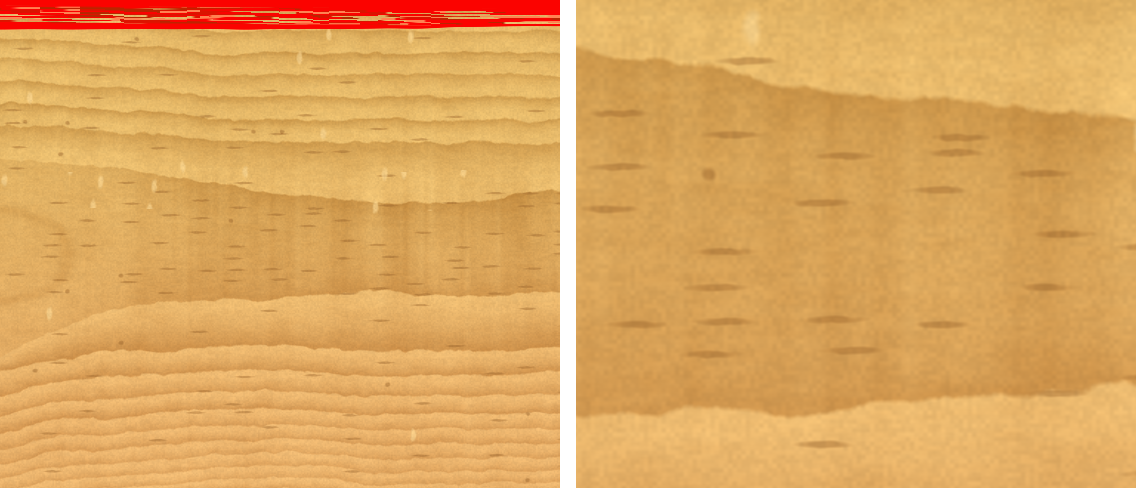
Left: the whole. Right: its middle third, enlarged.
Give the GLSL for this texture, as a WebGL 2 fragment shader.

```glsl
#version 300 es
precision highp float;
// Sawn pine board: growth rings open outward from a broad heart band, each
// darkening slowly and ending in a ragged edge. Pores, saw lines and grain lie
// over the rings; a flat red strip with thin streaks crosses the top.
uniform vec2 u_resolution;
out vec4 outColor;

const vec3 PALE_TOP = vec3(0.925, 0.755, 0.435);
const vec3 PALE_BOTTOM = vec3(0.945, 0.735, 0.455);
const vec3 DARK_TOP = vec3(0.775, 0.570, 0.265);
const vec3 DARK_BOTTOM = vec3(0.810, 0.565, 0.295);
const vec3 PORE = vec3(0.60, 0.39, 0.17);
const vec3 CHIP = vec3(0.98, 0.84, 0.57);
const vec3 RED = vec3(0.985, 0.01, 0.0);
const vec3 DEEP_RED = vec3(0.86, 0.08, 0.0);
const vec3 RUST = vec3(0.72, 0.15, 0.0);
const vec3 SALMON = vec3(1.0, 0.51, 0.32);
const float STRIP_DEPTH = 0.060;
const float UPPER_SPACING = 0.045;
const float LOWER_SPACING = 0.055;
const float EDGE_SOFTNESS = 0.005;
const float GRAIN = 0.065;

float hash(vec2 p) {
  vec3 h = fract(p.xyx * vec3(0.1031, 0.1030, 0.0973));
  h += dot(h, h.yzx + 33.33);
  return fract((h.x + h.y) * h.z);
}

float noise(vec2 p) {
  vec2 i = floor(p), f = fract(p);
  f = f * f * (3.0 - 2.0 * f);
  return mix(mix(hash(i), hash(i + vec2(1, 0)), f.x),
             mix(hash(i + vec2(0, 1)), hash(i + vec2(1, 1)), f.x), f.y);
}

float fbm(vec2 p) {
  float sum = 0.0, gain = 0.5;
  for (int i = 0; i < 4; i++) {
    sum += gain * (noise(p) - 0.5);
    p = p * 2.03 + 17.3;
    gain *= 0.55;
  }
  return sum;
}

// Scattered elongated marks, at most one in each grid cell
float flecks(vec2 p, vec2 cell, vec2 size, float density, float seed) {
  vec2 id = floor(p / cell);
  vec2 offset = vec2(hash(id + seed), hash(id + seed + 41.0)) - 0.5;
  vec2 local = (fract(p / cell) - 0.5) * cell - offset * (cell - 2.0 * size);
  local += 0.3 * size * (noise(p * 140.0 + seed) - 0.5);
  float present = step(hash(id + seed + 73.0), density);
  return present * (1.0 - smoothstep(0.35, 1.0, length(local / size)));
}

// Darkness of the ring pattern; v runs from the top edge downward
float ringShade(float x, float v) {
  float heartTop = 0.328 + 0.092 * smoothstep(0.0, 0.76, x) - 0.03 * smoothstep(0.76, 1.0, x);
  float heartBottom = 0.60 + 0.13 * exp(-6.0 * x) + 0.006 * sin(x * 17.0);
  float upper = 0.257 + 0.030 * smoothstep(0.0, 0.5, x);
  float lower = 0.706 + 0.055 * exp(-5.0 * x) + 0.012 * smoothstep(0.5, 0.7, x);
  bool above = v < 0.5 * (heartTop + heartBottom);
  float start = above ? heartTop - v : v - heartBottom;
  float beyond = above ? upper - v : v - lower;
  float width = above ? heartTop - upper : lower - heartBottom;
  float spacing = above ? UPPER_SPACING : LOWER_SPACING / (1.0 + 4.0 * max(beyond, 0.0));
  float phase = beyond < 0.0 ? start / width : 1.0 + beyond / spacing;
  if (!above && beyond > 0.0) phase = 1.0 + beyond / LOWER_SPACING + 40.0 * beyond * beyond;

  // Heart: darkest along both borders, fading out toward the left
  float s = (v - heartTop) / (heartBottom - heartTop);
  float heart = mix(0.58, 0.92, pow(abs(2.0 * s - 1.0), 3.0)) * mix(0.40, 1.0, smoothstep(0.0, 0.48, x));

  // Outer rings: slow darkening, abrupt ragged end
  float f = fract(phase), ring = floor(phase);
  float soft = EDGE_SOFTNESS / (beyond < 0.0 ? width : spacing);
  float strength = mix(0.65, 1.0, hash(vec2(ring, above ? 3.0 : 9.0)));
  float outer = 0.08 + strength * pow(f, above ? 2.4 : 1.7) * (1.0 - smoothstep(1.0 - soft, 1.0, f));
  return mix(heart, outer, smoothstep(-0.5 * EDGE_SOFTNESS, 0.5 * EDGE_SOFTNESS, start));
}

vec3 woodColor(vec2 q, float x, float v) {
  float ragged = 0.020 * fbm(vec2(q.x * 9.0, v * 7.0)) + 0.010 * fbm(vec2(q.x * 48.0, v * 28.0));
  float shade = ringShade(x, v + ragged);
  float heartZone = smoothstep(0.33, 0.43, v) * (1.0 - smoothstep(0.57, 0.64, v));

  // Curved border of a knot cut by the left side
  float knot = length((q - vec2(0.0, 0.477)) / vec2(0.142, 0.092)) + 0.20 * fbm(q * 18.0);
  shade += 0.30 * exp(-pow((knot - 1.0) * 9.0, 2.0)) + 0.10 * (1.0 - smoothstep(0.8, 1.0, knot));

  // Upright saw lines, cloudy tone and fine fibre
  float saw = noise(vec2(q.x * 95.0, v * 3.0)) - 0.5 + 1.3 * (noise(vec2(q.x * 17.0, v * 2.0)) - 0.5);
  shade += saw * mix(0.09, 0.26, heartZone * smoothstep(0.15, 0.45, x));
  shade += 0.28 * fbm(q * vec2(6.0, 12.0)) + 0.24 * fbm(q * vec2(28.0, 130.0));
  float tint = smoothstep(0.15, 0.95, v);
  vec3 color = mix(mix(PALE_TOP, PALE_BOTTOM, tint), mix(DARK_TOP, DARK_BOTTOM, tint), clamp(shade, -0.15, 1.15));

  // Pores lie along the board, chips stand across it
  float pores = flecks(q, vec2(0.075, 0.027), vec2(0.024, 0.0035), 0.12 + 0.33 * heartZone, 5.0);
  float specks = flecks(q, vec2(0.11, 0.09), vec2(0.007, 0.006), 0.16, 19.0);
  float chipZone = smoothstep(0.32, 0.36, v) * (1.0 - smoothstep(0.40, 0.44, v));
  float chips = flecks(q, vec2(0.09, 0.075), vec2(0.008, 0.017), 0.06 + 0.6 * chipZone, 31.0);
  color = mix(color, PORE, 0.42 * pores + 0.45 * specks);
  color = mix(color, CHIP, 0.65 * chips);
  return color * (1.0 + GRAIN * (noise(q * 330.0) - 0.5) + 0.6 * GRAIN * fbm(q * 90.0));
}

// Red strip with stepped, nearly level streaks
vec4 redStrip(float x, float v) {
  float row = (v - 0.012 * x + 0.002 * floor(4.0 * noise(vec2(x * 7.0, 2.0)))) * 330.0;
  float zone = smoothstep(0.010, 0.016, v - 0.008 * x) * (1.0 - smoothstep(0.043, 0.049, v - 0.006 * x));
  float streak = noise(vec2(x * 9.0 + 31.0 * hash(vec2(floor(row), 7.0)), floor(row)));
  float tone = hash(vec2(floor(row), floor(x * 14.0)));
  vec3 accent = tone < 0.34 ? DEEP_RED : (tone < 0.67 ? RUST : SALMON);
  vec3 color = mix(RED, accent, zone * smoothstep(0.42, 0.48, streak));
  float gap = zone * smoothstep(0.68, 0.73, streak);
  float border = STRIP_DEPTH - 0.007 * smoothstep(0.6, 1.0, x) + 0.002 * (noise(vec2(x * 16.0, 4.0)) - 0.5);
  return vec4(color, (1.0 - gap) * (1.0 - smoothstep(border - 0.001, border + 0.001, v)));
}

void main() {
  vec2 uv = gl_FragCoord.xy / u_resolution;
  vec2 q = gl_FragCoord.xy / u_resolution.y;
  float v = 1.0 - uv.y;
  vec4 strip = redStrip(uv.x, v);
  outColor = vec4(mix(woodColor(q, uv.x, v), strip.rgb, strip.a), 1.0);
}
```
